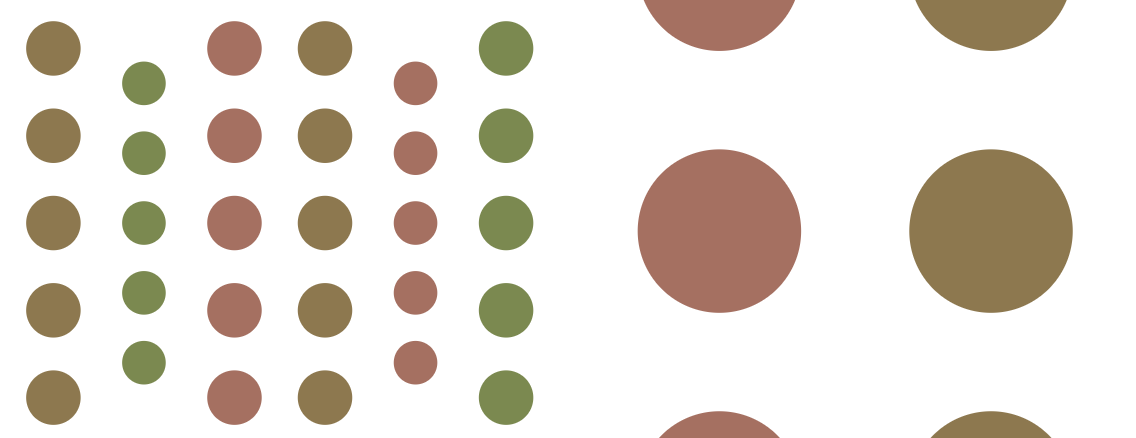
Left: the whole. Right: its middle third, enlarged.
This pattern is drawn by a Shadertoy shader. Its source:

```glsl
// Six columns of five flat discs on white, in muted brown, green and red.
// Each pixel finds its nearest column and row, then takes one disc distance;
// every third column is scaled down about the shared centre line.

const float COLUMNS = 6.0;
const float ROWS = 5.0;
const float COLUMN_STEP = 0.2067;  // lengths are fractions of canvas height
const float ROW_STEP = 0.1993;
const float RADIUS = 0.0622;
const float SMALL_SCALE = 0.8;
const vec2 CENTRE_SHIFT = vec2(-0.0006, -0.0092);

const vec3 PAPER = vec3(1.0);
const vec3 BROWN = vec3(0.553, 0.471, 0.310);
const vec3 GREEN = vec3(0.484, 0.538, 0.314);
const vec3 RED = vec3(0.647, 0.439, 0.380);

// Index of the nearest cell in a centred row of cells, limited to its ends.
float nearestCell(float position, float spacing, float count) {
    return clamp(floor(position / spacing + 0.5 * count), 0.0, count - 1.0);
}

// Centre of a cell, measured from the middle of the row.
float cellCentre(float index, float spacing, float count) {
    return (index - 0.5 * (count - 1.0)) * spacing;
}

// Colours mirror about the fourth column: brown, green, red, brown, red, green.
vec3 columnColour(float column) {
    float fold = min(column, 6.0 - column);
    return fold == 1.0 ? GREEN : fold == 2.0 ? RED : BROWN;
}

float columnScale(float column) {
    return mod(column, 3.0) == 1.0 ? SMALL_SCALE : 1.0;
}

float discDistance(vec2 p, vec2 centre, float radius) {
    return length(p - centre) - radius;
}

float coverage(float dist, float pixel) {
    return clamp(0.5 - dist / pixel, 0.0, 1.0);
}

void mainImage(out vec4 fragColor, in vec2 fragCoord) {
    float pixel = 1.0 / iResolution.y;
    vec2 p = (fragCoord - 0.5 * iResolution.xy) * pixel - CENTRE_SHIFT;

    // Column first, since it sets the disc size and row spacing
    float column = nearestCell(p.x, COLUMN_STEP, COLUMNS);
    float scale = columnScale(column);
    float rowStep = ROW_STEP * scale;
    float row = nearestCell(p.y, rowStep, ROWS);

    vec2 centre = vec2(cellCentre(column, COLUMN_STEP, COLUMNS),
                       cellCentre(row, rowStep, ROWS));
    float dist = discDistance(p, centre, RADIUS * scale);

    vec3 colour = mix(PAPER, columnColour(column), coverage(dist, pixel));
    fragColor = vec4(colour, 1.0);
}
```
